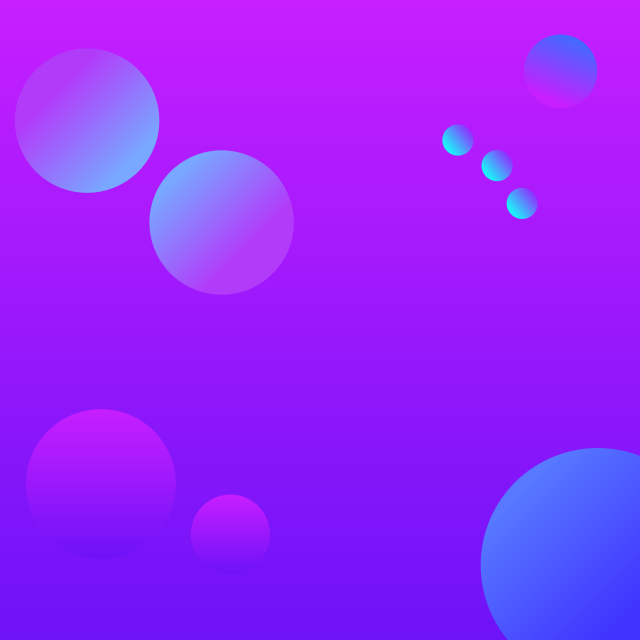
Write a Shadertoy shader that draws this background.

```glsl
// Soft gradient discs floating on a vertical magenta-to-violet backdrop.
// Each disc is a circle distance function filled by a linear gradient along
// its own axis; the three small beads follow a quadratic curve.

const vec3 MAGENTA  = vec3(0.78, 0.12, 1.00);
const vec3 VIOLET   = vec3(0.43, 0.07, 0.97);
const vec3 ORCHID   = vec3(0.70, 0.23, 0.98);
const vec3 SKY      = vec3(0.47, 0.66, 1.00);
const vec3 AZURE    = vec3(0.27, 0.41, 1.00);
const vec3 CYAN     = vec3(0.12, 0.93, 0.98);
const vec3 PURPLE   = vec3(0.57, 0.18, 1.00);
const vec3 STEEL    = vec3(0.34, 0.47, 1.00);
const vec3 ROYAL    = vec3(0.25, 0.20, 1.00);

// Linear gradient across a disc; stops give the ramp's ends from 0 to 1.
vec3 discFill(vec2 offset, float radius, vec2 axis, vec2 stops, vec3 from, vec3 to) {
    float along = 0.5 + 0.5 * dot(offset, normalize(axis)) / radius;
    return mix(from, to, clamp((along - stops.x) / (stops.y - stops.x), 0.0, 1.0));
}

// Opaque coverage of a disc with a one-pixel soft edge.
float discMask(vec2 offset, float radius, float pixel) {
    return clamp(0.5 - (length(offset) - radius) / pixel, 0.0, 1.0);
}

// Lays a gradient disc over the base colour.
vec3 addDisc(vec3 base, vec2 p, float pixel, vec2 center, float radius,
             vec2 axis, vec2 stops, vec3 from, vec3 to) {
    vec2 offset = p - center;
    vec3 fill = discFill(offset, radius, axis, stops, from, to);
    return mix(base, fill, discMask(offset, radius, pixel));
}

void mainImage(out vec4 fragColor, in vec2 fragCoord) {
    vec2 p = fragCoord / iResolution.y;
    float pixel = 1.0 / iResolution.y;
    vec2 fullRamp = vec2(0.0, 1.0);
    vec2 down = vec2(0.0, -1.0);
    vec2 downRight = vec2(1.0, -1.0);

    // Backdrop
    vec3 color = mix(VIOLET, MAGENTA, p.y);

    // Pair of pale discs with mirrored gradients
    color = addDisc(color, p, pixel, vec2(0.1361, 0.8115), 0.1128,
                    downRight, vec2(0.2, 0.92), ORCHID, SKY);
    color = addDisc(color, p, pixel, vec2(0.3463, 0.6523), 0.1128,
                    downRight, vec2(0.05, 0.75), SKY, ORCHID);

    // Upper right disc
    color = addDisc(color, p, pixel, vec2(0.8760, 0.8887), 0.0573,
                    vec2(-0.4, -1.0), vec2(0.05, 0.9), AZURE, MAGENTA);

    // Three cyan beads along a curve
    for (int i = 0; i < 3; i++) {
        float k = float(i);
        vec2 center = vec2(0.7155, 0.7812) + k * vec2(0.0722, -0.0305)
                    - k * k * vec2(0.0110, 0.0095);
        color = addDisc(color, p, pixel, center, 0.0243,
                        vec2(1.0, 0.8), vec2(0.1, 1.0), CYAN, PURPLE);
    }

    // Lower left discs fading into the backdrop
    color = addDisc(color, p, pixel, vec2(0.1576, 0.2435), 0.1172,
                    down, fullRamp, MAGENTA, VIOLET);
    color = addDisc(color, p, pixel, vec2(0.3600, 0.1654), 0.0618,
                    down, fullRamp, MAGENTA, VIOLET);

    // Large disc cropped by the lower right corner
    color = addDisc(color, p, pixel, vec2(0.9340, 0.1170), 0.1829,
                    downRight, vec2(0.05, 0.75), STEEL, ROYAL);

    fragColor = vec4(color, 1.0);
}
```
